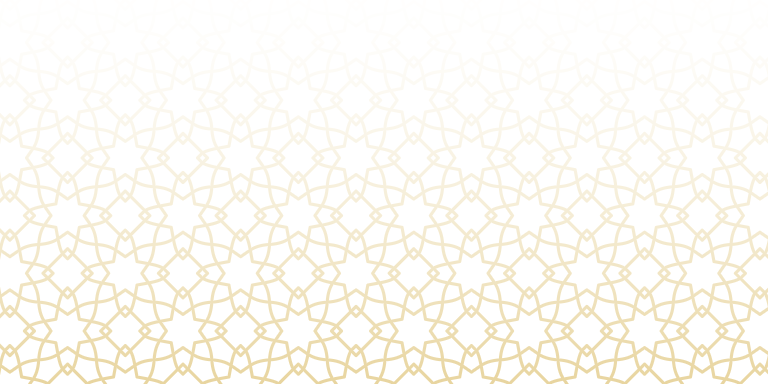
This pattern is drawn by a Shadertoy shader. Its source:

```glsl
// Gold eight-fold star lattice on white, fading out towards the top.
// Mirror folds reduce the plane to one wedge beside a star; its strands are
// drawn as distances to straight segments and quadratic curves.

const float PERIOD = 0.3005;                // repeat size, in canvas heights
const vec2  STAR_ORIGIN = vec2(0.777, 0.138);
const float LINE_WIDTH = 0.027;             // lengths from here on in periods
const float NOTCH_RADIUS = 0.144;
const float TIP_RADIUS = 0.218;
const float PETAL_APEX = 0.374;
const float SQUARE_CORNER = 0.287;
const float APEX_STRAIGHT = 0.036;          // straight run at the petal apex
const int   CURVE_STEPS = 7;
const float FADE_POWER = 1.45;
const float FADE_FLOOR = 0.018;
const vec3  PAPER = vec3(1.0);
const vec3  GOLD = vec3(0.91, 0.835, 0.625);

float segmentDistance(vec2 p, vec2 a, vec2 b) {
    vec2 ab = b - a;
    float t = clamp(dot(p - a, ab) / dot(ab, ab), 0.0, 1.0);
    return length(p - a - t * ab);
}

float curveDistance(vec2 p, vec2 a, vec2 control, vec2 b) {
    float nearest = 1e3;
    vec2 previous = a;
    for (int i = 1; i <= CURVE_STEPS; i++) {
        float t = float(i) / float(CURVE_STEPS);
        vec2 next = mix(mix(a, control, t), mix(control, b, t), t);
        nearest = min(nearest, segmentDistance(p, previous, next));
        previous = next;
    }
    return nearest;
}

// Fold into the wedge 0 <= x <= y, x + y <= 0.5 around the nearest star.
vec2 foldToWedge(vec2 p) {
    vec2 q = abs(p - floor(p + 0.5));
    if (q.x + q.y > 0.5) q = 0.5 - q;
    return q.x > q.y ? q.yx : q;
}

float latticeDistance(vec2 p) {
    vec2 q = foldToWedge(p);
    vec2 tip = TIP_RADIUS * vec2(0.38268, 0.92388);
    vec2 axisNotch = vec2(0.0, NOTCH_RADIUS);
    vec2 diagonalNotch = vec2(NOTCH_RADIUS * 0.70711);
    vec2 crossing = vec2(0.25);
    vec2 apex = vec2(0.0, PETAL_APEX);
    vec2 shoulder = apex + vec2(APEX_STRAIGHT, -APEX_STRAIGHT);

    // Central star.
    float d = segmentDistance(q, axisNotch, tip);
    d = min(d, segmentDistance(q, tip, diagonalNotch));

    // Strand sweeping on to the neighbouring star.
    vec2 sweep = tip + 0.075 * normalize(tip - axisNotch);
    d = min(d, curveDistance(q, tip, sweep, crossing));

    // Petal side, bending to 45 degrees at the apex.
    vec2 side = tip - diagonalNotch;
    float reach = (PETAL_APEX - tip.x - tip.y) / (side.x + side.y);
    d = min(d, curveDistance(q, tip, tip + reach * side, shoulder));
    d = min(d, segmentDistance(q, shoulder, apex));

    // Square whose corners interlock with the petal apexes.
    vec2 corner = vec2(0.0, SQUARE_CORNER);
    return min(d, segmentDistance(q, corner, corner + 0.5 - SQUARE_CORNER));
}

void mainImage(out vec4 fragColor, in vec2 fragCoord) {
    vec2 uv = fragCoord / iResolution.y;
    float pixel = 1.0 / (iResolution.y * PERIOD);
    float d = latticeDistance((uv - STAR_ORIGIN) / PERIOD) - 0.5 * LINE_WIDTH;
    float ink = clamp(0.5 - d / pixel, 0.0, 1.0);

    float fade = mix(FADE_FLOOR, 1.0, pow(max(1.0 - uv.y, 0.0), FADE_POWER));
    fragColor = vec4(mix(PAPER, GOLD, ink * fade), 1.0);
}
```
